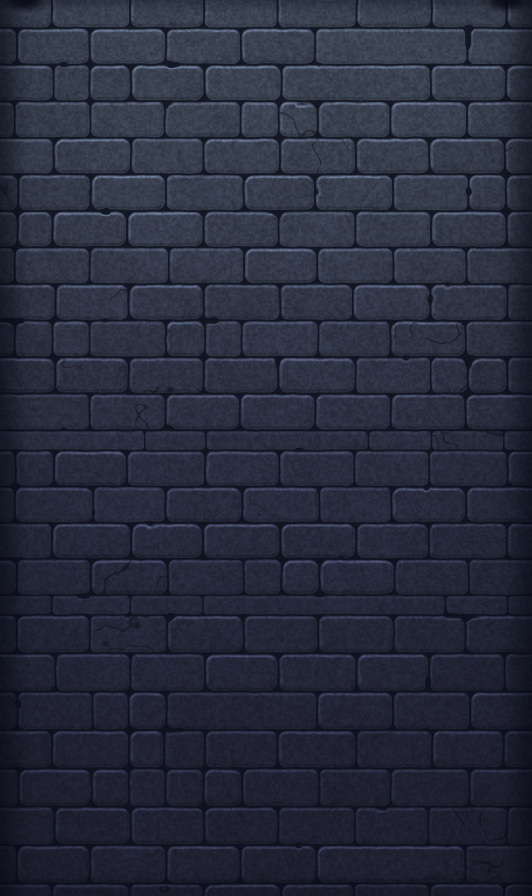
Give the GLSL for this texture, as a WebGL 2 fragment shader.

```glsl
#version 300 es
precision highp float;

uniform vec2 u_resolution;
out vec4 fragColor;

float hash(vec2 p) {
    vec3 q = fract(p.xyx * 0.1031);
    q += dot(q, q.yzx + 33.33);
    return fract((q.x + q.y) * q.z);
}

float noise(vec2 p) {
    vec2 i = floor(p), f = fract(p);
    f = f * f * (3.0 - 2.0 * f);
    return mix(mix(hash(i), hash(i + vec2(1, 0)), f.x),
               mix(hash(i + vec2(0, 1)), hash(i + 1.0), f.x), f.y);
}

// Course at depth y below the top: index, position inside it (0 to 1), height
vec3 courseAt(float y) {
    vec3 band = vec3(0.0312, 0.0408, 1.0);                // start, height, first index
    if (y > 0.4805) band = vec3(0.4805, 0.0221, 12.0);    // thin course
    if (y > 0.5026) band = vec3(0.5026, 0.0404, 14.0);
    if (y > 0.6641) band = vec3(0.6641, 0.0221, 18.0);    // thin course
    if (y > 0.6862) band = vec3(0.6862, 0.0428, 19.0);
    float t = (y - band.x) / band.y;
    return vec3(floor(t) + band.z, fract(t), band.y);
}

// Nearest upright joints left and right of u; some are missing, some split a brick
vec2 jointsAround(float u, float row, bool thin) {
    vec2 span = vec2(u - 4.0, u + 4.0);
    float base = floor(u);
    for (int i = -8; i < 10; i++) {
        float k = base + floor(float(i) * 0.5);
        bool extra = (i & 1) != 0;
        vec2 seed = vec2(k + 40.0, row * 3.0 + (extra ? 91.0 : 7.0));
        float chance = thin ? (extra ? 0.22 : 0.55) : (extra ? 0.05 : 0.95);
        if (hash(seed) > chance) continue;
        float joint = k + (extra ? (thin ? 0.2 : 0.5) : 0.0);
        joint += (hash(seed + 17.0) - 0.5) * 0.06;
        if (joint <= u) span.x = max(span.x, joint);
        else span.y = min(span.y, joint);
    }
    return span;
}

void main() {
    float px = 1.0 / u_resolution.y;
    vec2 p = gl_FragCoord.xy * px;
    float aspect = u_resolution.x * px;
    float y = 1.0 - p.y;

    // Running bond with slightly wavering edges
    vec2 wobble = vec2(noise(p * 95.0), noise(p * 95.0 + 50.0)) - 0.5;
    vec2 w = vec2(p.x, y) + wobble * 0.0009;
    vec3 course = courseAt(w.y);
    bool thin = course.z < 0.03;
    float pitch = 0.084;
    float offset = mod(course.x, 2.0) > 0.5 ? 0.018 : 0.06;
    float u = (w.x - offset) / pitch;
    vec2 span = jointsAround(u, course.x, thin);
    vec2 id = vec2(floor(span.x * 8.0) + 60.0, course.x);
    float relief = thin ? 0.2 : 0.4 + 0.6 * hash(id + 5.0);

    // Rounded brick distance, negative inside, and its outward normal
    vec2 local = vec2((u - 0.5 * (span.x + span.y)) * pitch, (0.5 - course.y) * course.z);
    vec2 halfSize = 0.5 * vec2((span.y - span.x) * pitch, course.z) - mix(0.0007, 0.0012, relief);
    float radius = mix(0.003, 0.0095, relief);
    vec2 q = abs(local) - halfSize + radius;
    vec2 corner = max(q, 0.0);
    float d = length(corner) + min(max(q.x, q.y), 0.0) - radius;
    vec2 normal = sign(local) * corner / (length(corner) + 1e-5);
    d += 0.003 * smoothstep(0.88, 0.99, noise(p * 42.0 + 8.0));    // chipped edges

    // Face colour falls from slate to deep navy
    vec3 face = mix(vec3(0.23, 0.26, 0.32), vec3(0.16, 0.175, 0.245), smoothstep(0.08, 0.58, y));
    face = mix(face, vec3(0.12, 0.128, 0.192), smoothstep(0.45, 0.95, y));
    vec3 mortar = mix(vec3(0.04, 0.055, 0.1), face, 0.14);

    // Brick tone, faint blotches and fine grain
    float tone = 0.98 + 0.05 * hash(id);
    tone += 0.05 * (noise(p * 28.0) - 0.5);
    tone += 0.12 * (noise(p * 200.0) - 0.5) + 0.26 * (noise(p * 430.0) - 0.5);
    vec3 color = face * tone;

    // Hairline cracks on a few bricks
    float vein = abs(noise(p * 38.0) + 0.3 * noise(p * 110.0) - 0.65);
    float cracked = step(0.9, hash(id + 23.0)) * smoothstep(0.4, 0.6, noise(p * 22.0 + 31.0));
    color *= 1.0 - 0.35 * cracked * (1.0 - smoothstep(0.01, 0.04, vein));

    // Thin rim lit from the upper left, darker along the lower right
    float light = dot(normal, vec2(-0.4, 0.92));
    float rim = exp(-pow((d + 0.0021) / 0.0013, 2.0)) * relief;
    color *= 1.0 + rim * (max(light, 0.0) * 1.0 + min(light, 0.0) * 0.25);
    float edge = max(px * 0.6, 0.0008);
    color = mix(color, mortar, 0.95 * smoothstep(-edge, edge, d));

    // Dark borders and the two upper corner shadows
    float side = min(p.x, aspect - p.x);
    float shade = mix(0.42, 1.0, smoothstep(-0.005, 0.038, side));
    shade *= mix(0.88, 1.0, smoothstep(0.0, 0.16, side));
    shade *= mix(0.75, 1.0, smoothstep(0.0, 0.015, y)) * mix(0.8, 1.0, smoothstep(0.0, 0.04, p.y));
    shade *= mix(0.2, 1.0, smoothstep(0.006, 0.03, length(vec2(side - 0.028, y * 1.8))));
    color = mix(vec3(0.02, 0.03, 0.07), color, shade);

    fragColor = vec4(color, 1.0);
}
```
